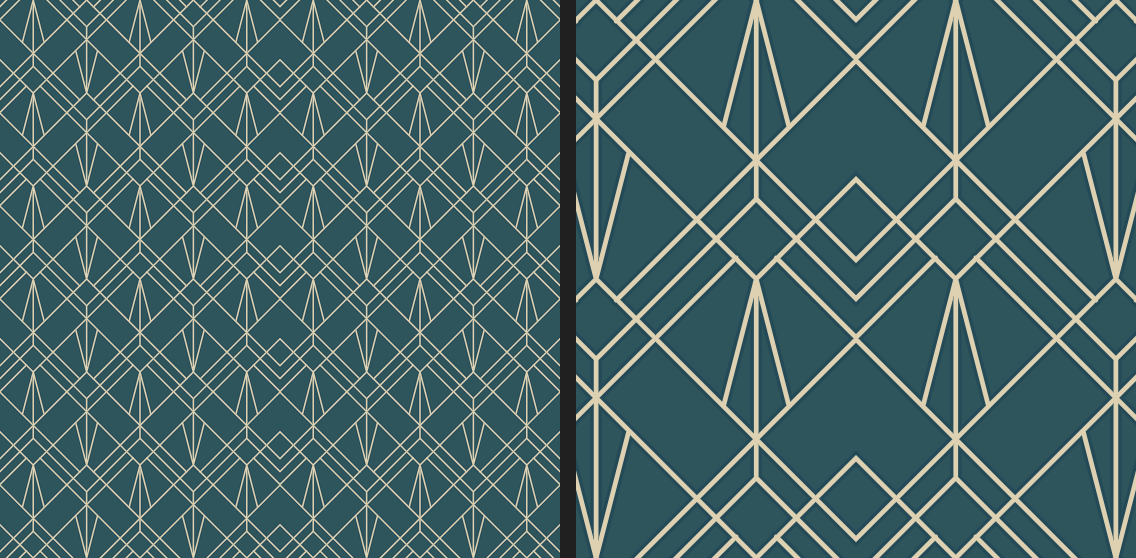
Left, the full canvas; right, a detail of the centre.
Give the GLSL for this pattern, as a Shadertoy shader.

```glsl
const float COLUMN = 73.2;   // spacing of neighbouring fans
const float ROW = 127.5;     // height of one repeat, six per canvas
const float STEM = 90.9;     // length of a fan's central stem

float segment(vec2 p, vec2 a, vec2 b) {
    vec2 ab = b - a;
    vec2 ap = p - a;
    return length(ap - ab * clamp(dot(ap, ab) / dot(ab, ab), 0.0, 1.0));
}

// One fan with its apex at the origin, mirrored about its stem
float fanMotif(vec2 p) {
    vec2 stemEnd = vec2(0.0, STEM);
    float d = segment(p, vec2(0.0), stemEnd);
    d = min(d, segment(p, vec2(0.0), vec2(15.0, 58.2)));
    // long diagonal, stopping at the side of a small diamond
    d = min(d, segment(p, vec2(0.0), vec2(137.2, -137.2)));
    // diagonal joining the stem ends of neighbouring fans
    return min(d, segment(p, stemEnd, stemEnd + COLUMN));
}

float latticeDistance(vec2 p) {
    // two mirrored panels across
    float u = abs(mod(p.x, 384.0) - 192.0);
    float d = 1e3;
    for (int column = -1; column <= 4; column++) {
        // alternate columns stand upside down
        float flip = (column & 1) == 0 ? 1.0 : -1.0;
        float across = abs(u - COLUMN * float(column));
        float down = mod(flip * p.y, ROW);
        for (int row = -2; row <= 1; row++)
            d = min(d, fanMotif(vec2(across, down + ROW * float(row))));
    }
    return d;
}

void mainImage(out vec4 fragColor, in vec2 fragCoord) {
    // canvas spans 768 by 765 units, measured down from the top
    vec2 uv = fragCoord / iResolution.xy;
    vec2 p = vec2(uv.x, 1.0 - uv.y) * vec2(768.0, 6.0 * ROW);
    float pixel = 768.0 / iResolution.x;
    float d = latticeDistance(p);

    // teal ground, slightly darker beside the lines
    float halo = 1.0 - smoothstep(2.2, 3.0, d);
    vec3 color = mix(vec3(0.18, 0.33, 0.36), vec3(0.14, 0.29, 0.34), halo);

    // cream lines with a one pixel soft edge
    float line = clamp(0.5 + (1.08 - d) / pixel, 0.0, 1.0);
    color = mix(color, vec3(0.87, 0.82, 0.70), line);
    fragColor = vec4(color, 1.0);
}
```
